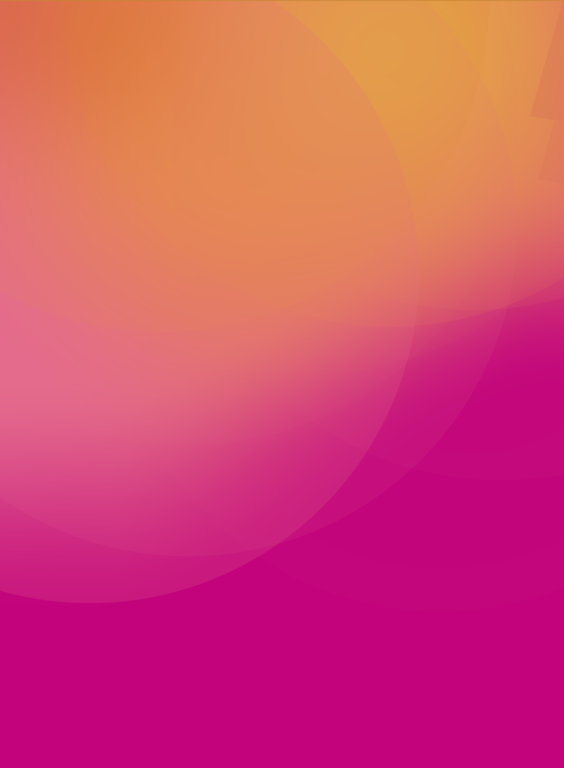
Reproduce this background procedurally as a Shadertoy shader.

```glsl
const vec3 MAGENTA = vec3(0.762, 0.012, 0.485);
const vec3 PINK = vec3(0.895, 0.42, 0.55);
const vec3 ROSE = vec3(0.875, 0.42, 0.43);
const vec3 ORANGE = vec3(0.90, 0.535, 0.31);
const vec3 GOLD = vec3(0.895, 0.66, 0.27);
const vec3 AMBER = vec3(0.86, 0.48, 0.14);
const vec3 RUST = vec3(0.84, 0.39, 0.22);
const vec3 CLAY = vec3(0.82, 0.39, 0.34);
const vec3 BRONZE = vec3(0.78, 0.52, 0.20);

const float DISC_RADIUS = 0.4284;
const float DISC_FADE = 0.36;
const float RIM_HEIGHT = 0.0015;
const float WEDGE_ALPHA = 0.24;
const vec2 WEDGE_UPPER = vec2(0.690, 0.849);
const vec2 WEDGE_LOWER = vec2(0.7005, 0.767);

// Translucent discs: centre, opacity at the rim, warmth of the tint
const int DISC_COUNT = 9;
const vec4 DISCS[DISC_COUNT] = vec4[](
    vec4(0.573, 0.632, 0.025, 0.0),
    vec4(0.651, 0.803, 0.040, 0.0),
    vec4(0.117, 0.643, 0.200, 0.0),
    vec4(0.245, 0.704, 0.100, 0.0),
    vec4(0.247, 0.849, 0.050, 0.1),
    vec4(0.401, 0.940, 0.035, 0.4),
    vec4(0.208, 0.996, 0.120, 1.0),
    vec4(0.509, 1.003, 0.120, 1.0),
    vec4(0.6185, 1.025, 0.100, 0.8)
);

float glow(vec2 p, vec2 center, float size) {
    vec2 d = (p - center) / size;
    return exp(-dot(d, d));
}

// Soft diagonal sweep from magenta into pink and rose
float bodyMask(vec2 p) {
    float border = 0.342 + 0.293 * smoothstep(0.13, 0.729, p.x);
    return smoothstep(-0.143, 0.169, p.y - border);
}

vec3 backdrop(vec2 p) {
    float body = bodyMask(p);
    vec3 rose = mix(PINK, ROSE, smoothstep(0.0, 0.55, p.x));
    vec3 color = mix(MAGENTA, rose, body);

    float warmth = 1.0 - smoothstep(0.143, 0.521, distance(p, vec2(0.352, 0.922)));
    color = mix(color, ORANGE, warmth * body);
    color = mix(color, RUST, glow(p, vec2(0.0, 1.026), 0.169));
    color = mix(color, AMBER, 0.65 * glow(p, vec2(0.143, 0.987), 0.117));
    return mix(color, GOLD, glow(p, vec2(0.521, 0.948), 0.221));
}

// Slanted corner that opens up and to the right
float wedge(vec2 p, vec2 corner, float aa) {
    vec2 d = p - corner;
    float side = dot(d, normalize(vec2(111.0, -32.0)));
    float base = dot(d, normalize(vec2(6.0, 34.0)));
    return smoothstep(-aa, aa, min(side, base));
}

void mainImage(out vec4 fragColor, in vec2 fragCoord) {
    vec2 uv = fragCoord / iResolution.xy;
    vec2 p = vec2(uv.x * 0.7344, uv.y);
    float aa = 0.8 / iResolution.y;
    vec3 color = backdrop(p);

    // Overlapping discs, strongest at their rims
    for (int i = 0; i < DISC_COUNT; i++) {
        vec4 disc = DISCS[i];
        float edge = distance(p, disc.xy) - DISC_RADIUS;
        float inside = 1.0 - smoothstep(-aa, aa, edge);
        float fade = smoothstep(-DISC_FADE, 0.0, edge);
        vec3 pinkTint = mix(PINK, ROSE, 0.25 * uv.x);
        vec3 warmTint = mix(ORANGE, AMBER, smoothstep(0.7, 1.0, p.y));
        vec3 tint = mix(pinkTint, warmTint, disc.w);
        color = mix(color, tint, disc.z * inside * fade);
    }

    // Folded corner at the upper right
    float fold = max(wedge(p, WEDGE_UPPER, aa), 0.7 * wedge(p, WEDGE_LOWER, aa));
    color = mix(color, CLAY, WEDGE_ALPHA * fold);

    // Thin dark rim along the top
    float rim = smoothstep(-aa, aa, p.y - 1.0 + RIM_HEIGHT);
    color = mix(color, BRONZE, 0.6 * rim);

    fragColor = vec4(color, 1.0);
}
```
